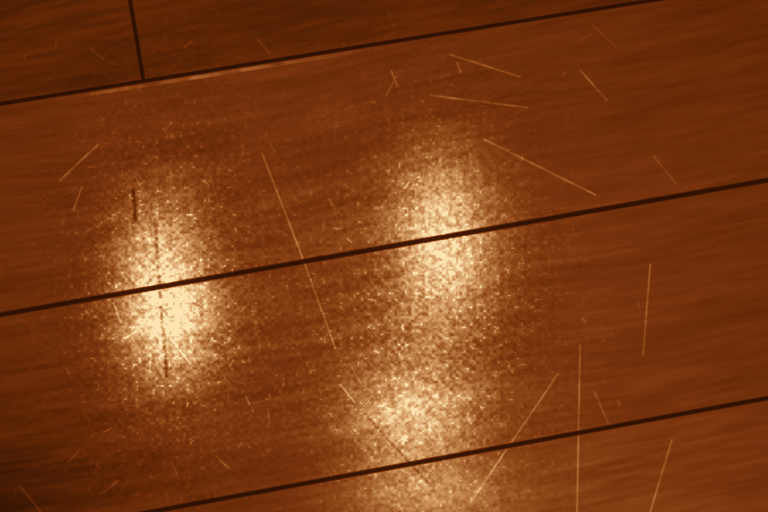
A Shadertoy shader for this texture:

```glsl
// Worn wooden floor: slanted boards split by dark seams, lit by two soft reflections.
// One light value gathers grain, glow, speckle, scratches and seams,
// then a warm ramp turns it into colour. Units are canvas heights.

float hash(vec2 p) {
    return fract(sin(dot(p, vec2(127.1, 311.7))) * 43758.5453);
}

float noise(vec2 p) {
    vec2 i = floor(p), f = fract(p);
    f = f * f * (3.0 - 2.0 * f);
    return mix(mix(hash(i), hash(i + vec2(1, 0)), f.x),
               mix(hash(i + vec2(0, 1)), hash(i + vec2(1, 1)), f.x), f.y);
}

// Gaussian spot with separate widths
float spot(vec2 p, vec2 centre, vec2 size) {
    vec2 d = (p - centre) / size;
    return exp(-dot(d, d));
}

// Soft line from a to b
float stroke(vec2 p, vec2 a, vec2 b, float width) {
    vec2 ab = b - a;
    float t = clamp(dot(p - a, ab) / dot(ab, ab), 0.0, 1.0);
    float soft = width + 0.7 / iResolution.y;
    return 1.0 - smoothstep(0.0, soft, length(p - a - ab * t));
}

float seam(float d, float width) {
    return 1.0 - smoothstep(width * 0.4, width + 1.0 / iResolution.y, abs(d));
}

float woodGrain(vec2 p) {
    vec2 q = vec2(p.x + 0.17 * p.y, p.y - 0.19 * p.x);
    q.y += 0.035 * noise(q * vec2(3.0, 5.0));
    float broad = noise(q * vec2(4.0, 32.0));
    float fine = noise(q * vec2(13.0, 115.0));
    float pores = noise(q * vec2(24.0, 210.0) + 7.0);
    return 0.4 * broad + 0.4 * fine + 0.2 * pores - 0.5;
}

float longScratches(vec2 p) {
    const vec4 ends[11] = vec4[11](
        vec4(0.512, 0.70, 0.586, 0.51), vec4(0.586, 0.51, 0.655, 0.32),
        vec4(0.947, 0.727, 1.162, 0.62), vec4(0.84, 0.814, 1.03, 0.79),
        vec4(0.88, 0.893, 1.016, 0.85), vec4(1.133, 0.863, 1.185, 0.805),
        vec4(1.133, 0.326, 1.127, 0.0), vec4(1.312, 0.14, 1.27, 0.0),
        vec4(1.27, 0.482, 1.256, 0.307), vec4(0.117, 0.648, 0.191, 0.717),
        vec4(1.09, 0.27, 0.92, 0.02));
    float sum = 0.0;
    for (int i = 0; i < 11; i++)
        sum = max(sum, stroke(p, ends[i].xy, ends[i].zw, 0.0028));
    return sum * (0.45 + 0.55 * noise(p * 45.0));
}

float smallScratches(vec2 p) {
    float sum = 0.0;
    for (int i = 0; i < 64; i++) {
        float k = float(i);
        vec2 a = vec2(1.45 * pow(hash(vec2(k, 1.0)), 1.4), hash(vec2(k, 2.0)));
        float angle = mix(0.4, 2.6, hash(vec2(k, 3.0)));
        float size = mix(0.008, 0.07, pow(hash(vec2(k, 4.0)), 2.0));
        float s = stroke(p, a, a + size * vec2(cos(angle), sin(angle)), 0.0024);
        sum = max(sum, s * mix(0.2, 1.0, hash(vec2(k, 5.0))));
    }
    return sum;
}

vec3 woodRamp(float l) {
    vec3 c = mix(vec3(0.12, 0.04, 0.005), vec3(0.38, 0.15, 0.02), clamp(l / 0.25, 0.0, 1.0));
    c = mix(c, vec3(0.47, 0.20, 0.05), clamp((l - 0.25) / 0.13, 0.0, 1.0));
    c = mix(c, vec3(0.57, 0.29, 0.10), clamp((l - 0.38) / 0.12, 0.0, 1.0));
    c = mix(c, vec3(0.69, 0.44, 0.23), clamp((l - 0.50) / 0.14, 0.0, 1.0));
    c = mix(c, vec3(0.84, 0.62, 0.40), clamp((l - 0.64) / 0.16, 0.0, 1.0));
    return mix(c, vec3(0.99, 0.89, 0.69), clamp((l - 0.80) / 0.25, 0.0, 1.0));
}

void mainImage(out vec4 fragColor, in vec2 fragCoord) {
    vec2 p = fragCoord / iResolution.xy * vec2(1.5, 1.0);

    // Signed heights above the three seams, and the butt joint
    float top = p.y - 0.797 - 0.159 * p.x;
    float middle = p.y - 0.385 - 0.1755 * p.x;
    float bottom = p.y + 0.054 - 0.1845 * p.x;
    float joint = p.x - 0.254 - 0.167 * (1.0 - p.y);

    // Ambient light, dim toward the left corners
    float light = 0.25 + 0.16 * spot(p, vec2(0.75, 0.45), vec2(0.75, 0.5));
    light += 0.12 * spot(p, vec2(1.3, 0.0), vec2(0.5, 0.2));
    light -= 0.12 * spot(p, vec2(0.0, 0.0), vec2(0.3, 0.25));
    light -= 0.07 * smoothstep(-0.01, 0.01, top);
    light += 0.17 * woodGrain(p);

    // Two columns of reflected lamp light
    float glow = 0.42 * spot(p, vec2(0.31, 0.48), vec2(0.09, 0.15))
               + 0.48 * spot(p, vec2(0.335, 0.36), vec2(0.10, 0.13))
               + 0.43 * spot(p, vec2(0.86, 0.58), vec2(0.10, 0.12))
               + 0.30 * spot(p, vec2(0.87, 0.47), vec2(0.09, 0.10))
               + 0.20 * spot(p, vec2(0.84, 0.34), vec2(0.13, 0.12))
               + 0.48 * spot(p, vec2(0.80, 0.18), vec2(0.13, 0.10))
               + 0.30 * spot(p, vec2(0.83, 0.03), vec2(0.16, 0.06));
    float halo = spot(p, vec2(0.33, 0.42), vec2(0.20, 0.36))
               + spot(p, vec2(0.84, 0.38), vec2(0.22, 0.40));
    float speckle = 0.6 * noise(p * 150.0) + 0.4 * noise(p * 260.0 + 9.0);
    light += glow * (0.72 + 0.56 * speckle) + 0.30 * halo * (speckle - 0.45);
    light += 0.25 * halo * smoothstep(0.72, 0.92, speckle);

    // Bright scratches, then dark gouges inside the reflections
    light += 0.23 * longScratches(p) + (0.12 + 0.18 * halo) * smallScratches(p);
    float gouge = stroke(p, vec2(0.303, 0.57), vec2(0.312, 0.43), 0.005)
                + stroke(p, vec2(0.312, 0.43), vec2(0.326, 0.265), 0.005)
                + stroke(p, vec2(0.26, 0.63), vec2(0.265, 0.57), 0.004)
                + 0.6 * stroke(p, vec2(0.713, 0.19), vec2(0.84, 0.053), 0.004);
    light -= 0.32 * gouge * (0.4 + 0.6 * noise(p * 60.0));

    // Glinting lip under the top seam, then the seams
    float lip = seam(top + 0.009, 0.004) * spot(p, vec2(0.4, 0.85), vec2(0.25, 0.2));
    light += 0.35 * lip * noise(p * 50.0);
    float gap = max(seam(middle, 0.0055), seam(bottom, 0.005));
    gap = max(gap, max(seam(top, 0.004), seam(joint, 0.004) * step(0.0, top)));
    light = mix(light, 0.03, 0.9 * gap);

    fragColor = vec4(woodRamp(light), 1.0);
}
```
